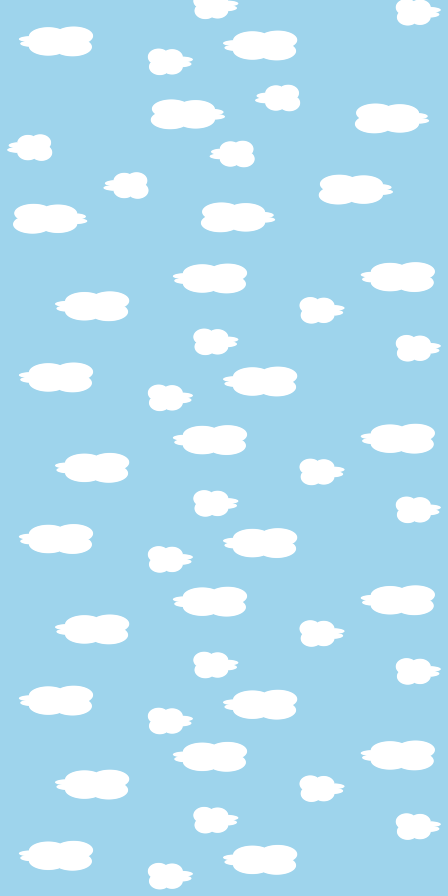
This pattern is drawn by a Shadertoy shader. Its source:

```glsl
// Flat white clouds drifting in repeated bands across a pale blue sky.

const float CANVAS_WIDTH = 384.0; // design units across the canvas
const vec3 SKY = vec3(0.62, 0.83, 0.925);
const vec3 CLOUD = vec3(1.0);
const vec2 LONG_CLOUD = vec2(31.8, 12.8);  // half extents
const vec2 SHORT_CLOUD = vec2(19.3, 11.4);

// Centres within one band, with 1 for a long cloud and 0 for a short one.
const int CLOUDS = 9;
const vec3 BAND[CLOUDS] = vec3[CLOUDS](
    vec3(146.0, 0.0, 0.0), vec3(223.0, 14.0, 1.0), vec3(48.0, 17.5, 1.0),
    vec3(358.5, 42.5, 0.0), vec3(185.0, 48.0, 0.0), vec3(276.0, 75.0, 0.0),
    vec3(79.0, 78.5, 1.0), vec3(341.0, 103.5, 1.0), vec3(180.0, 102.3, 1.0));

// Heights of the upright bands and the pivot of the half-turned one.
const int BANDS = 5;
const float BAND_BASE[BANDS] = float[BANDS](17.0, 150.0, 288.5, 427.0, 715.0);
const float TURNED_BASE = 684.0;

float ellipse(vec2 p, vec2 radius) {
    float k = length(p / radius);
    float slope = length(p / (radius * radius));
    return k * (k - 1.0) / max(slope, 0.0001);
}

// Four stacked lobes with a two-pronged tail on the left.
float cloud(vec2 p, vec2 halfSize) {
    vec2 lobe = vec2(0.59 * halfSize.x - 2.1, 0.63 * halfSize.y);
    float rise = halfSize.y - lobe.y;
    float rightX = halfSize.x - lobe.x;
    float leftX = lobe.x + 8.5 - halfSize.x;
    float d = 1e3;
    for (float side = -1.0; side <= 1.0; side += 2.0) {
        d = min(d, ellipse(p - vec2(rightX - 0.5 + 0.5 * side, side * rise), lobe));
        d = min(d, ellipse(p - vec2(leftX, side * rise * 0.88), lobe));
    }
    float upperProng = ellipse(p - vec2(10.5 - halfSize.x, 2.0), vec2(10.5, 2.6));
    float lowerProng = ellipse(p - vec2(11.2 - halfSize.x, -1.9), vec2(10.0, 2.8));
    return min(d, min(upperProng, lowerProng));
}

// Long clouds trail to the left, short ones to the right.
float cloudBand(vec2 p) {
    float d = 1e3;
    for (int i = 0; i < CLOUDS; i++) {
        float isLong = BAND[i].z;
        vec2 q = p - BAND[i].xy;
        q.x *= 2.0 * isLong - 1.0;
        d = min(d, cloud(q, mix(SHORT_CLOUD, LONG_CLOUD, isLong)));
    }
    return d;
}

void mainImage(out vec4 fragColor, in vec2 fragCoord) {
    float pixel = CANVAS_WIDTH / iResolution.x;
    vec2 p = fragCoord * pixel;

    // Half-turned band first, then the upright repeats.
    float d = cloudBand(vec2(CANVAS_WIDTH, TURNED_BASE) - p);
    for (int i = 0; i < BANDS; i++) {
        d = min(d, cloudBand(p - vec2(0.0, BAND_BASE[i])));
    }

    float cover = 1.0 - smoothstep(-0.6 * pixel, 0.6 * pixel, d);
    fragColor = vec4(mix(SKY, CLOUD, cover), 1.0);
}
```
